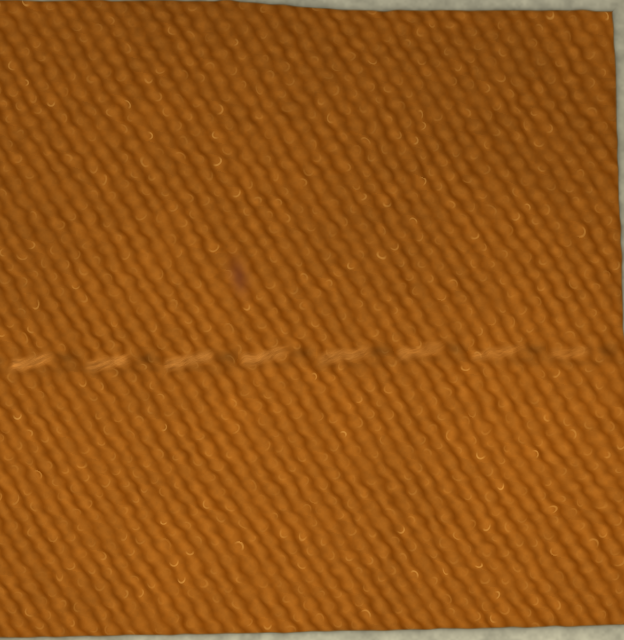
Write a Shadertoy shader that draws this texture.

```glsl
#define RIDGES 36.0        // diagonal ridges per canvas height
#define ROWS 47.0          // thread bumps per canvas height
#define RIDGE_LEAN 0.61
#define ROW_TILT 0.22
#define STITCH_PITCH 0.1205
#define STITCH_LENGTH 0.076
#define RING_RADIUS 0.0064
#define CREST vec3(0.655, 0.388, 0.116)
#define GROOVE vec3(0.490, 0.247, 0.024)
#define GLINT vec3(0.80, 0.57, 0.27)
#define THREAD vec3(0.72, 0.46, 0.19)
#define BACKDROP vec3(0.74, 0.715, 0.60)

const float TAU = 6.2831853;

float hash(vec2 p) {
    return fract(sin(dot(p, vec2(127.1, 311.7))) * 43758.5453);
}

float noise(vec2 p) {
    vec2 i = floor(p), f = fract(p);
    f = f * f * (3.0 - 2.0 * f);
    return mix(mix(hash(i), hash(i + vec2(1, 0)), f.x),
               mix(hash(i + vec2(0, 1)), hash(i + vec2(1, 1)), f.x), f.y);
}

float fbm(vec2 p) {
    return 0.55 * noise(p) + 0.3 * noise(p * 2.1 + 7.3) + 0.15 * noise(p * 4.3 + 3.1);
}

// Canvas coordinates to (ridge, row) coordinates
vec2 toWeave(vec2 p) {
    return vec2(RIDGES * (p.x + RIDGE_LEAN * p.y), ROWS * (p.y + ROW_TILT * p.x));
}

// Weave offset back to canvas units
vec2 fromWeave(vec2 w) {
    vec2 s = w / vec2(RIDGES, ROWS);
    float x = (s.x - RIDGE_LEAN * s.y) / (1.0 - RIDGE_LEAN * ROW_TILT);
    return vec2(x, s.y - ROW_TILT * x);
}

// Soft bright arcs of varied size and direction; only a few are vivid
float rimGlint(vec2 weave) {
    vec2 cell = floor(weave);
    vec2 jitter = 0.3 * (vec2(hash(cell + 2.7), hash(cell + 9.1)) - 0.5);
    vec2 d = fromWeave(fract(weave) - 0.5 - jitter);
    float r = length(d);
    float radius = RING_RADIUS * (0.75 + 0.35 * hash(cell + 6.2));
    float rim = 1.0 - smoothstep(0.0002, 0.0025, abs(r - radius));
    float turn = -0.9 + 4.0 * (hash(cell + 4.4) - 0.5);
    float facing = dot(d / max(r, 1e-5), vec2(cos(turn), sin(turn)));
    return rim * smoothstep(-0.4, 0.9, facing) * (0.24 * hash(cell + 1.3) + 0.5 * pow(hash(cell), 14.0));
}

vec3 twill(vec2 p) {
    vec2 warp = 0.011 * (vec2(noise(p * 7.0), noise(p * 7.0 + 31.0)) - 0.5);
    warp += 0.006 * (vec2(noise(p * 48.0), noise(p * 48.0 + 17.0)) - 0.5);
    vec2 weave = toWeave(p + warp);
    vec2 cell = floor(weave);

    // Ridges run throughout; separate bumps show more at the top and right
    float bumpiness = 0.22 + 0.5 * smoothstep(0.5, 1.0, p.y + 0.15 * p.x);
    bumpiness += 0.22 * smoothstep(0.6, 1.0, p.x) * (1.0 - p.y);
    float ridge = 0.5 - 0.5 * cos(TAU * weave.x + 0.4 * sin(TAU * weave.y));
    float bump = 0.5 - 0.5 * cos(TAU * weave.y);
    float height = mix(ridge, ridge * (0.35 + 0.85 * bump), bumpiness);
    height = pow(clamp(height, 0.0, 1.0), 0.7);
    height = mix(height, 0.65, 0.55 * noise(p * 38.0 + 11.0));

    // Uneven light, cell variation and fine fibre grain
    float light = 1.045 - 0.13 * smoothstep(0.25, 0.95, p.y);
    light += 0.12 * (fbm(p * 5.0) - 0.5) + 0.05 * (hash(cell) - 0.5) * ridge;
    light += 0.12 * (fbm(p * 130.0) - 0.5);
    vec3 color = mix(GROOVE, CREST, height) * light;
    color = mix(color, GLINT * light, rimGlint(weave));

    // Faint purple stain
    vec2 s = (p - vec2(0.373, 0.568)) / vec2(0.013, 0.026);
    s.x += 0.4 * s.y;
    return mix(color, vec3(0.43, 0.22, 0.16), 0.5 * exp(-dot(s, s)));
}

// Running stitch, worn and fading to the right
vec3 addStitches(vec3 color, vec2 p) {
    p += 0.006 * (vec2(noise(p * 60.0), noise(p * 60.0 + 23.0)) - 0.5);
    float id = floor((p.x - 0.01) / STITCH_PITCH);
    float along = p.x - 0.01 - id * STITCH_PITCH;
    float center = 0.432 + 0.018 * smoothstep(0.0, 0.75, p.x) + 0.005 * (hash(vec2(id, 5.0)) - 0.5);
    float len = STITCH_LENGTH * (0.9 + 0.25 * hash(vec2(id, 2.0)));
    float across = p.y - center - 0.16 * (along - 0.5 * len);
    float body = smoothstep(0.0, 0.014, along) * (1.0 - smoothstep(len - 0.016, len + 0.008, along));
    body *= 1.0 - smoothstep(0.002, 0.014, abs(across));
    float strands = fbm(vec2(along * 60.0 + id * 9.0, across * 210.0 - along * 35.0));
    float wear = mix(0.95, 0.55, smoothstep(0.3, 0.95, p.x));

    // Puckered shadow under the seam and in each gap
    float gap = (along - 0.5 * (len + STITCH_PITCH)) / 0.017;
    float dip = (p.y - center - 0.004) / 0.009;
    color *= 1.0 - 0.18 * exp(-gap * gap - dip * dip);
    float seam = (p.y - center + 0.013) / 0.007;
    color *= 1.0 - 0.06 * exp(-seam * seam);
    return mix(color, THREAD * (0.82 + 0.36 * strands), body * wear * (0.5 + 0.6 * strands));
}

void mainImage(out vec4 fragColor, in vec2 fragCoord) {
    vec2 p = fragCoord / iResolution.y;
    vec3 cloth = addStitches(twill(p), p);

    // Signed depth inside the slightly crooked cloth outline
    float top = 0.999 - 0.016 * smoothstep(0.33, 0.58, p.x) - p.y;
    float bottom = p.y - 0.003 - 0.021 * p.x;
    float right = 0.957 + 0.034 * (1.0 - p.y) - p.x;
    float inside = min(min(top, bottom), right) + 0.003 * (noise(p * 45.0) - 0.5);

    vec3 backdrop = BACKDROP * (0.82 + 0.3 * fbm(p * 55.0)) * (1.0 - 0.14 * p.y);
    backdrop *= 1.0 - 0.36 * exp(min(inside, 0.0) * 260.0);
    cloth *= 1.0 - 0.12 * exp(-max(inside, 0.0) * 250.0);
    fragColor = vec4(mix(backdrop, cloth, smoothstep(-0.002, 0.002, inside)), 1.0);
}
```
